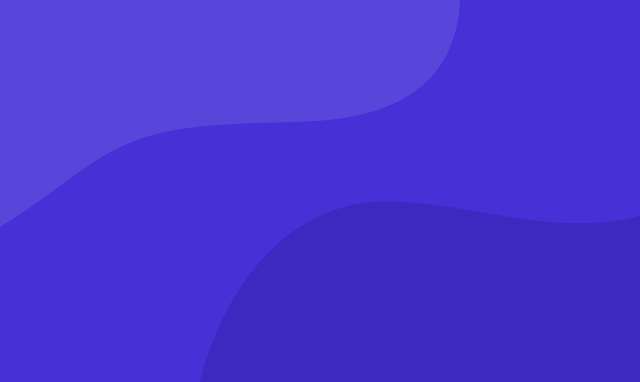
Reproduce this background procedurally as a WebGL 1 fragment shader.

```glsl
precision highp float;

uniform vec2 u_resolution;

const vec3 BASE_INDIGO = vec3(0.275, 0.188, 0.839);
const vec3 LIGHT_VIOLET = vec3(0.345, 0.275, 0.855);
const vec3 DEEP_INDIGO = vec3(0.239, 0.157, 0.753);

vec2 bezier(vec2 a, vec2 b, vec2 c, vec2 d, float t) {
  float s = 1.0 - t;
  return s * s * s * a + 3.0 * s * s * t * b + 3.0 * s * t * t * c + t * t * t * d;
}

vec2 bezierTangent(vec2 a, vec2 b, vec2 c, vec2 d, float t) {
  float s = 1.0 - t;
  return s * s * (b - a) + 2.0 * s * t * (c - b) + t * t * (d - c);
}

// Signed height over a left-to-right curve, measured across it in pixels
float distanceAbove(vec2 p, vec2 a, vec2 b, vec2 c, vec2 d, vec2 size) {
  float low = 0.0;
  float high = 1.0;
  for (int i = 0; i < 18; i++) {
    float mid = 0.5 * (low + high);
    if (bezier(a, b, c, d, mid).x < p.x) low = mid;
    else high = mid;
  }
  float t = 0.5 * (low + high);
  vec2 along = normalize(bezierTangent(a, b, c, d, t) * size);
  vec2 offset = (p - bezier(a, b, c, d, t)) * size;
  return along.x * offset.y - along.y * offset.x;
}

// Lower edge of the upper left wave
float upperWave(vec2 p, vec2 size) {
  vec2 leftJoin = vec2(0.1953, 0.6205);
  vec2 rightJoin = vec2(0.4753, 0.6816);
  if (p.x < leftJoin.x) {
    return distanceAbove(p, vec2(0.0, 0.4068), vec2(0.0651, 0.4678),
                         vec2(0.1302, 0.5725), leftJoin, size);
  }
  if (p.x < rightJoin.x) {
    return distanceAbove(p, leftJoin, vec2(0.2708, 0.6794),
                         vec2(0.3776, 0.6761), rightJoin, size);
  }
  return distanceAbove(p, rightJoin, vec2(0.612, 0.6903),
                       vec2(0.7122, 0.771), vec2(0.7188, 1.0), size);
}

// Upper edge of the lower right wave
float lowerWave(vec2 p, vec2 size) {
  vec2 crest = vec2(0.599, 0.4722);
  vec2 trough = vec2(0.9049, 0.4155);
  if (p.x < crest.x) {
    return distanceAbove(p, vec2(0.3125, 0.0), vec2(0.3516, 0.2628),
                         vec2(0.4557, 0.47), crest, size);
  }
  if (p.x < trough.x) {
    return distanceAbove(p, crest, vec2(0.7096, 0.4722),
                         vec2(0.7969, 0.4155), trough, size);
  }
  return distanceAbove(p, trough, vec2(0.9401, 0.4155),
                       vec2(0.9714, 0.422), vec2(1.0, 0.4351), size);
}

float coverage(float signedDistance) {
  return smoothstep(-0.7, 0.7, signedDistance);
}

void main() {
  vec2 p = gl_FragCoord.xy / u_resolution;

  // Flat waves over the base colour
  vec3 color = BASE_INDIGO;
  color = mix(color, LIGHT_VIOLET, coverage(upperWave(p, u_resolution)));
  color = mix(color, DEEP_INDIGO, coverage(-lowerWave(p, u_resolution)));

  gl_FragColor = vec4(color, 1.0);
}
```
